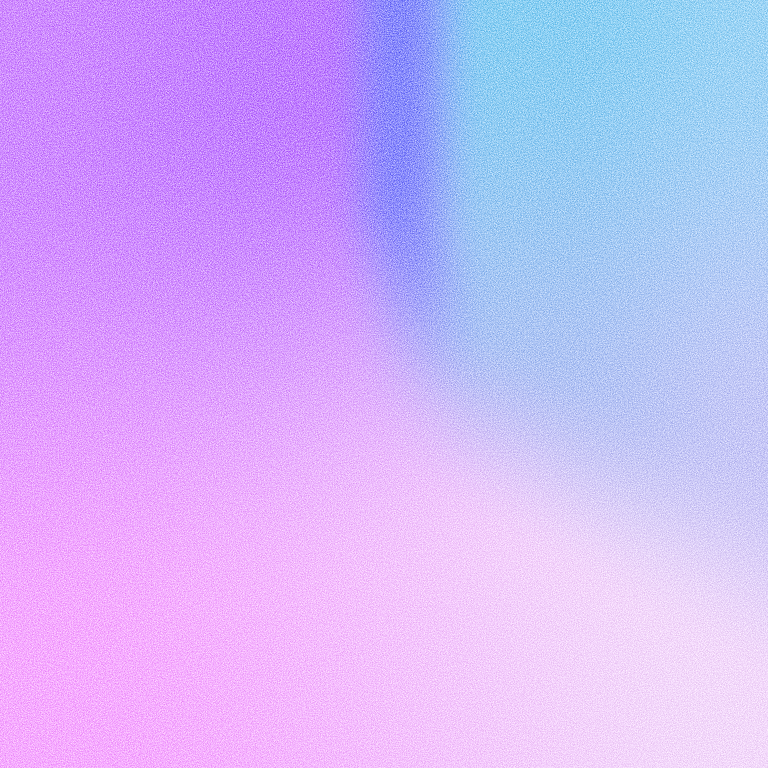
Give the GLSL for this background, as a WebGL 1 fragment shader.

```glsl
precision highp float;

// A soft pastel gradient under fine grain: violet falls into pink on the left,
// a sky-blue field fills the upper right, and a deep blue fold divides them.
// Smooth masks blend the colour fields; rotated gradient noise makes the grain.

uniform vec2 u_resolution;

// Pseudo-random unit vector for a lattice point
vec2 latticeGradient(vec2 cell) {
    vec3 p = fract(vec3(cell.xyx) * vec3(0.1031, 0.1030, 0.0973));
    p += dot(p, p.yzx + 33.33);
    float angle = 6.28318 * fract((p.x + p.y) * p.z);
    return vec2(cos(angle), sin(angle));
}

float gradientNoise(vec2 p) {
    vec2 cell = floor(p);
    vec2 f = p - cell;
    vec2 w = f * f * f * (f * (f * 6.0 - 15.0) + 10.0);
    vec2 e = vec2(1.0, 0.0);
    float a = dot(latticeGradient(cell), f);
    float b = dot(latticeGradient(cell + e.xy), f - e.xy);
    float c = dot(latticeGradient(cell + e.yx), f - e.yx);
    float d = dot(latticeGradient(cell + e.xx), f - e.xx);
    return mix(mix(a, b, w.x), mix(c, d, w.x), w.y);
}

// Pink at the bottom, paler to the right, violet towards the top
vec3 warmField(vec2 uv) {
    float pale = smoothstep(0.1, 0.98, uv.x + 0.25 * uv.y);
    vec3 pink = mix(vec3(0.96, 0.67, 1.0), vec3(0.95, 0.85, 0.98), pale);
    vec3 violet = mix(vec3(0.81, 0.55, 1.0), vec3(0.75, 0.495, 1.0),
                      smoothstep(0.0, 0.42, uv.x));
    float rise = smoothstep(0.12, 0.82, uv.y - 0.2 * uv.x);
    rise *= 1.0 - 0.7 * smoothstep(0.5, 0.85, uv.x);
    return mix(pink, violet, rise);
}

// Sky blue at the top, periwinkle below, slightly lighter at the right edge
vec3 coolField(vec2 uv) {
    vec3 sky = vec3(0.54, 0.81, 0.95);
    vec3 periwinkle = vec3(0.71, 0.76, 0.955);
    vec3 color = mix(periwinkle, sky, smoothstep(0.38, 1.0, uv.y));
    return color + vec3(0.07, 0.02, 0.01) * smoothstep(0.72, 1.0, uv.x);
}

void main() {
    vec2 uv = gl_FragCoord.xy / u_resolution;

    // The cool area ends at an upright left edge and a sloping lower edge
    float aboveSlope = uv.y - 0.46 + 0.42 * (uv.x - 0.62);
    float cool = smoothstep(0.43, 0.63, uv.x)
               * smoothstep(-0.06 - 0.14 * uv.x, 0.12, aboveSlope);
    vec3 color = mix(warmField(uv), coolField(uv), cool);

    // Deep blue fold, drifting right as it fades downwards
    float foldX = 0.52 + 0.22 * max(0.0, 0.72 - uv.y);
    float across = (uv.x - foldX) / 0.058;
    float fold = exp(-across * across) * smoothstep(0.45, 0.78, uv.y);
    color = mix(color, vec3(0.50, 0.52, 0.985), 0.8 * fold);

    // Grain pulls towards and away from white, with a little plain brightness
    vec2 grainPoint = mat2(0.8, 0.6, -0.6, 0.8) * uv * 620.0;
    float grain = gradientNoise(grainPoint)
                + 0.5 * gradientNoise(grainPoint.yx * 1.37 + 71.3);
    color = mix(vec3(1.0), color, 1.0 - 0.6 * grain) + 0.05 * grain;

    gl_FragColor = vec4(clamp(color, 0.0, 1.0), 1.0);
}
```
